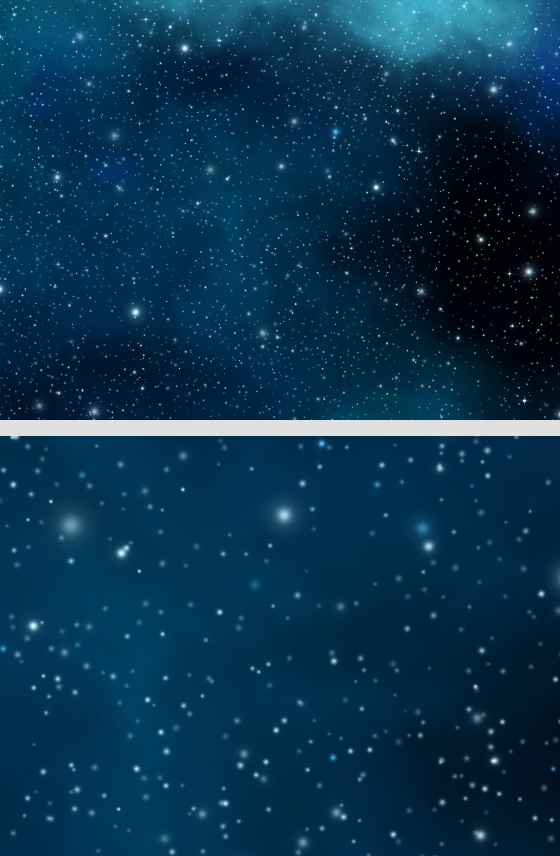
Top, the full canvas; bottom, a detail of the centre.
Reproduce this texture procedurally as a WebGL 1 fragment shader.

```glsl
precision highp float;
// Deep-space field: soft teal and blue nebula clouds around a dark void, dusted with stars.
// Clouds are noise-warped Gaussian blobs mixed in order; stars are jittered points
// in several rotated hash grids, from fine dust to glowing discs and cross flares.

#define WARP 0.20
#define MOTTLE 0.55
#define DUST_SHARE 0.42
#define DUST_RADIUS 0.0019
#define SMALL_SHARE 0.30
#define SMALL_RADIUS 0.0029
#define LARGE_SHARE 0.26
#define LARGE_RADIUS 0.0062
#define FLARE_SHARE 0.07
#define FLARE_LENGTH 0.007

uniform vec2 u_resolution;

const vec3 BASE_BLUE = vec3(0.003, 0.170, 0.300);
const vec3 GLOW_BLUE = vec3(0.005, 0.255, 0.385);
const vec3 SEA_TEAL = vec3(0.010, 0.310, 0.420);
const vec3 NAVY = vec3(0.000, 0.080, 0.180);
const vec3 VOID_BLACK = vec3(0.000, 0.008, 0.030);
const vec3 ROYAL_BLUE = vec3(0.010, 0.190, 0.500);
const vec3 CYAN_CLOUD = vec3(0.250, 0.670, 0.770);
const vec3 STAR_WHITE = vec3(0.740, 0.930, 1.000);
const vec3 STAR_VIOLET = vec3(0.640, 0.620, 0.950);
const vec3 STAR_AZURE = vec3(0.300, 0.700, 1.000);

vec2 hash2(vec2 p) {
  vec3 a = fract(p.xyx * vec3(0.1031, 0.1030, 0.0973));
  a += dot(a, a.yzx + 33.33);
  return fract((a.xx + a.yz) * a.zy);
}

float corner(vec2 cell, vec2 f, vec2 offset) {
  float angle = 6.2832 * hash2(cell + offset).x;
  return dot(vec2(cos(angle), sin(angle)), f - offset);
}

float gradientNoise(vec2 p) {
  vec2 i = floor(p), f = fract(p);
  vec2 u = f * f * f * (f * (f * 6.0 - 15.0) + 10.0);
  float low = mix(corner(i, f, vec2(0, 0)), corner(i, f, vec2(1, 0)), u.x);
  float high = mix(corner(i, f, vec2(0, 1)), corner(i, f, vec2(1, 1)), u.x);
  return mix(low, high, u.y);
}

float fbm(vec2 p) {
  float sum = 0.0, gain = 0.6;
  for (int i = 0; i < 5; i++) {
    sum += gain * gradientNoise(p);
    p = mat2(1.6, 1.2, -1.2, 1.6) * p + 11.7;
    gain *= 0.5;
  }
  return sum;
}

float blob(vec2 p, vec2 centre, vec2 radii) {
  vec2 d = (p - centre) / radii;
  return exp(-dot(d, d));
}

vec3 nebula(vec2 p) {
  vec2 q = p + WARP * vec2(fbm(p * 3.0 + 20.0), fbm(p * 3.0 + 47.0));
  float wisps = fbm(q * 5.0 + 5.0);
  vec3 col = BASE_BLUE;
  // Broad glow, left haze and shaded regions
  col = mix(col, GLOW_BLUE, 0.85 * blob(q, vec2(0.60, 0.48), vec2(0.26, 0.30)));
  col = mix(col, SEA_TEAL, 0.75 * blob(q, vec2(0.08, 0.95), vec2(0.32, 0.22)));
  col = mix(col, GLOW_BLUE, 0.60 * blob(q, vec2(0.00, 0.55), vec2(0.16, 0.25)));
  col = mix(col, NAVY, 0.85 * blob(q, vec2(0.57, 0.81), vec2(0.30, 0.13)));
  col = mix(col, NAVY, 0.90 * blob(q, vec2(0.15, 0.05), vec2(0.50, 0.20)));
  col = mix(col, ROYAL_BLUE, 0.45 * blob(q, vec2(0.14, 0.80), vec2(0.07, 0.12)));
  col = mix(col, ROYAL_BLUE, 0.40 * blob(q, vec2(0.25, 0.60), vec2(0.07, 0.05)));
  // Void on the right, with a faint cloud below it
  col = mix(col, VOID_BLACK, min(1.0, 1.5 * blob(q, vec2(1.32, 0.38), vec2(0.43, 0.37))));
  col = mix(col, SEA_TEAL, 0.70 * blob(q, vec2(0.94, 0.03), vec2(0.22, 0.15)));
  col *= 1.0 + MOTTLE * wisps;
  // Bright clouds along the top
  col = mix(col, ROYAL_BLUE, 0.90 * blob(q, vec2(1.30, 0.84), vec2(0.17, 0.14)));
  float cloud = 0.95 * blob(q, vec2(1.05, 0.97), vec2(0.23, 0.15));
  cloud += 0.60 * blob(q, vec2(0.62, 1.05), vec2(0.42, 0.10));
  return mix(col, CYAN_CLOUD, clamp(cloud * (1.0 + 1.1 * wisps), 0.0, 1.0));
}

// One star per chosen cell; halo and flare set the strength of its glow and cross.
vec3 starLayer(vec2 p, float cells, float share, float radius, float halo, float flare) {
  float c = cos(cells), s = sin(cells);
  mat2 turn = mat2(c, s, -s, c);
  vec2 grid = turn * p * cells, id = floor(grid);
  vec2 place = hash2(id + cells * 3.0 + 211.0);
  vec2 kind = hash2(id + cells * 5.0 + 407.0);
  vec2 look = hash2(id + cells * 7.0 + 613.0);
  vec2 d = (grid - id - mix(vec2(0.24), vec2(0.76), place)) * turn / cells;
  float r = radius * mix(0.65, 1.25, look.x);
  float fall = dot(d, d) / (r * r);
  float light = exp(-fall) + halo * exp(-fall / 6.0);
  vec2 a = abs(d);
  light += flare * (exp(-a.x / 0.0013 - a.y / FLARE_LENGTH) + exp(-a.y / 0.0013 - a.x / FLARE_LENGTH));
  float clump = 1.0 + 1.2 * gradientNoise(id * 4.0 / cells + 31.0);
  vec3 tint = mix(STAR_WHITE, STAR_AZURE, step(0.88, kind.y));
  tint = mix(tint, STAR_VIOLET, step(0.95, kind.y));
  float brightness = mix(0.28, 1.0, look.y * look.y) + 0.5 * halo;
  return tint * light * brightness * step(kind.x, share * clump);
}

void main() {
  vec2 p = gl_FragCoord.xy / u_resolution.y;
  vec3 stars = starLayer(p, 57.0, DUST_SHARE, DUST_RADIUS, 0.0, 0.0);
  stars += starLayer(p, 43.0, DUST_SHARE, DUST_RADIUS, 0.0, 0.0);
  stars += starLayer(p, 23.0, SMALL_SHARE, SMALL_RADIUS, 0.1, 0.0);
  stars += starLayer(p, 8.0, LARGE_SHARE, LARGE_RADIUS, 0.3, 0.0);
  stars += starLayer(p, 9.0, FLARE_SHARE, SMALL_RADIUS, 0.1, 0.7);
  vec3 sky = nebula(p);
  gl_FragColor = vec4(sky + (1.0 - sky) * min(stars, 1.0), 1.0);
}
```
